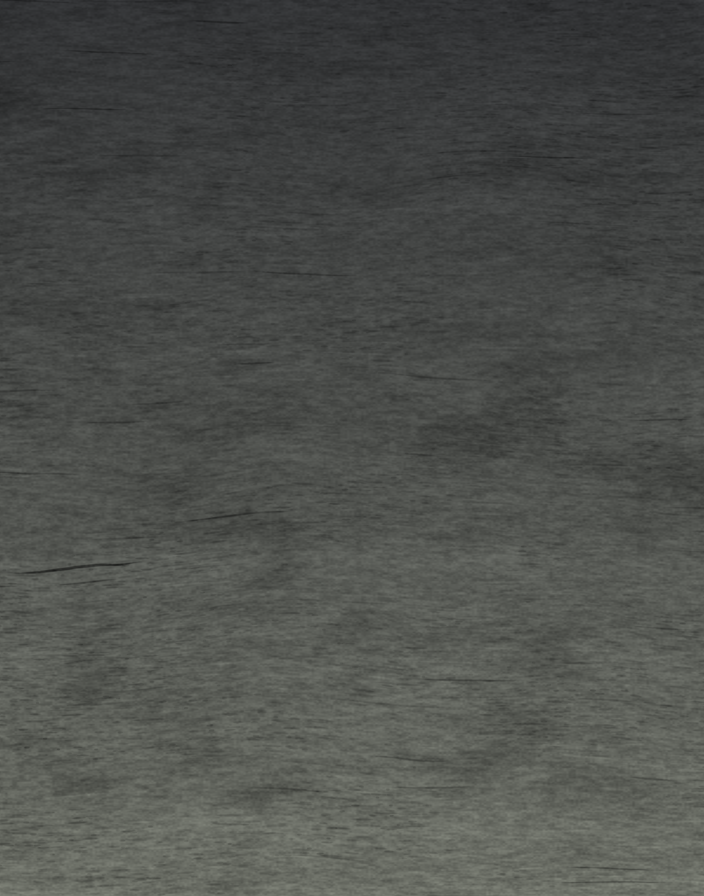
This texture is drawn by a Shadertoy shader. Its source:

```glsl
// Dark stained wood with fine horizontal grain, short pores and thin cracks.

const vec3 TOP_STAIN = vec3(0.188, 0.193, 0.200);
const vec3 BOTTOM_STAIN = vec3(0.412, 0.424, 0.390);

float hash(vec2 p) {
    vec3 q = fract(p.xyx * 0.1031);
    q += dot(q, q.yzx + 33.33);
    return fract((q.x + q.y) * q.z);
}

float noise(vec2 p) {
    vec2 cell = floor(p), f = fract(p);
    f = f * f * (3.0 - 2.0 * f);
    return mix(mix(hash(cell), hash(cell + vec2(1, 0)), f.x),
               mix(hash(cell + vec2(0, 1)), hash(cell + vec2(1, 1)), f.x), f.y);
}

// Layered noise centred on zero.
float fbm(vec2 p, int octaves) {
    float sum = 0.0, gain = 0.5;
    for (int i = 0; i < octaves; i++) {
        sum += gain * (noise(p) - 0.5);
        p = mat2(0.995, 0.1, -0.1, 0.995) * p * 2.03 + vec2(17.3, 9.1);
        gain *= 0.5;
    }
    return sum;
}

// Tapered horizontal stroke; d is the offset from its centre.
float stroke(vec2 d, float halfLength, float halfWidth, float pixel) {
    float along = abs(d.x) / halfLength;
    float width = halfWidth * max(1.0 - along * along, 0.0);
    float body = 1.0 - smoothstep(width - pixel, width + pixel, abs(d.y));
    return body * (1.0 - smoothstep(0.55, 1.0, along));
}

// One randomly placed stroke in a share of the grid cells.
float strokes(vec2 p, vec2 size, float density, float halfWidth, float seed, float pixel) {
    vec2 home = floor(p / size);
    float dark = 0.0;
    for (int j = -1; j <= 1; j++) {
        for (int i = -1; i <= 1; i++) {
            vec2 cell = home + vec2(i, j);
            vec2 key = cell + seed;
            vec2 jitter = vec2(hash(key + 11.7), hash(key + 37.1));
            float present = step(hash(key + 71.9), density);
            float halfLength = size.x * mix(0.2, 0.75, hash(key + 53.3));
            float strength = mix(0.3, 1.0, hash(key + 91.2));
            vec2 d = p - (cell + jitter) * size;
            d.y -= d.x * 0.08 * (hash(key + 23.5) - 0.5);
            dark = max(dark, present * strength * stroke(d, halfLength, halfWidth, pixel));
        }
    }
    return dark;
}

// A single long split with a slightly wavering path.
float split(vec2 p, vec2 centre, float halfLength, float slope, float pixel) {
    vec2 d = p - centre;
    d.y -= d.x * slope + 0.006 * (noise(vec2(p.x * 45.0, 3.0)) - 0.5);
    return stroke(d, halfLength, 0.0016, pixel);
}

void mainImage(out vec4 fragColor, in vec2 fragCoord) {
    vec2 p = fragCoord / iResolution.y;
    float pixel = 1.0 / iResolution.y;

    // Gentle bending of the fibres
    vec2 fibre = p + vec2(0.0, 0.05 * fbm(p * vec2(3.0, 4.0) + 5.0, 2));
    fibre.y += 0.006 * fbm(p * vec2(14.0, 22.0), 2);

    // Stain gradient with broad cloudy figure, frayed along the grain
    vec3 color = mix(BOTTOM_STAIN, TOP_STAIN, p.y);
    vec2 frayed = p + vec2(0.07, 0.02) * fbm(fibre * vec2(14.0, 120.0) + 7.0, 3);
    float cloud = fbm(frayed * vec2(5.0, 8.0) + 31.0, 4);
    float blotch = smoothstep(0.04, 0.30, fbm(frayed * vec2(10.0, 17.0) + 63.0, 4));
    float bands = fbm(fibre * vec2(4.0, 38.0) + 12.0, 3);
    float shade = 1.035 + 0.13 * cloud - 0.13 * blotch + 0.17 * bands;

    // Fine fibres and dusty tooth
    shade += 0.24 * fbm(fibre * vec2(32.0, 200.0), 2);
    shade += 0.19 * (noise(fibre * vec2(130.0, 400.0)) - 0.5);
    shade += 0.13 * (noise(p * vec2(380.0, 512.0) + 0.3) - 0.5);

    // Short pores, gathered in patches
    float patches = smoothstep(-0.2, 0.2, fbm(p * vec2(7.0, 16.0) + 83.0, 3));
    float specks = strokes(fibre, vec2(0.013, 0.007), 0.5, 0.0011, 19.0, pixel);
    float pores = strokes(fibre, vec2(0.024, 0.009), 0.55, 0.0012, 3.0, pixel);
    float longPores = strokes(fibre, vec2(0.055, 0.014), 0.4, 0.001, 47.0, pixel);
    shade -= mix(0.06, 0.20, patches) * max(pores, specks) + 0.19 * patches * longPores;

    // Pale hairs and sparse dark cracks
    shade += 0.10 * strokes(fibre, vec2(0.07, 0.014), 0.45, 0.001, 131.0, pixel);
    shade -= 0.34 * strokes(fibre, vec2(0.10, 0.032), 0.20, 0.001, 211.0, pixel);
    shade -= 0.55 * split(p, vec2(0.085, 0.366), 0.085, 0.07, pixel);

    fragColor = vec4(clamp(color * shade, 0.0, 1.0), 1.0);
}
```
